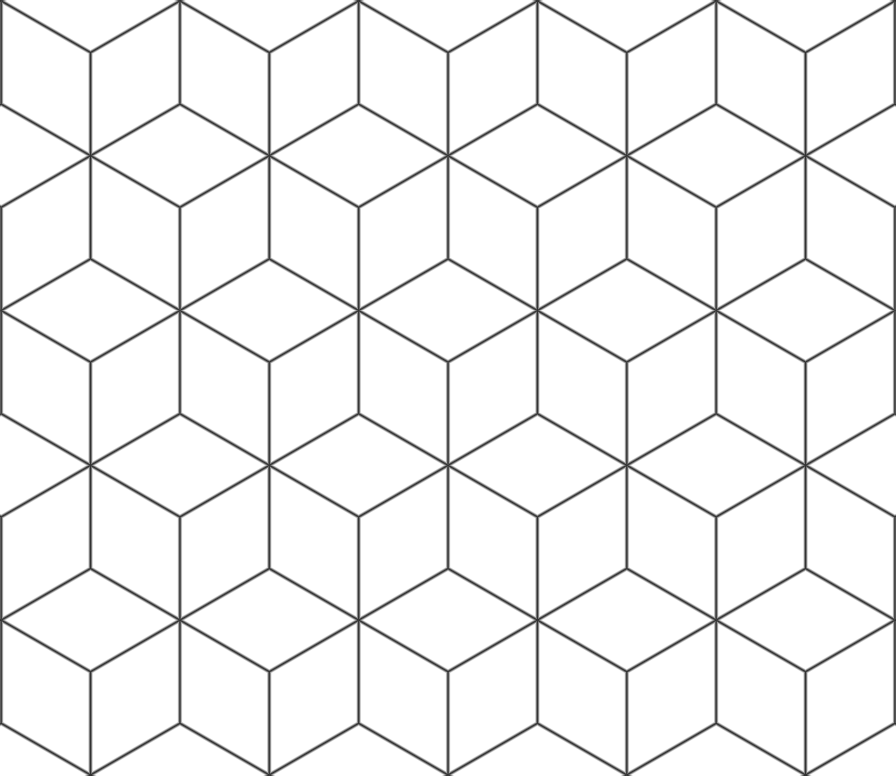
Write a WebGL 2 fragment shader that draws this pattern.

```glsl
#version 300 es
precision highp float;

uniform vec2 u_resolution;
out vec4 fragColor;

const float SQRT3 = 1.7320508;

// Offset from the nearest point of a rectangular grid
vec2 gridOffset(vec2 p, vec2 cell) {
    return p - cell * round(p / cell);
}

// Offset from the nearest hub of a triangular lattice
vec2 hubOffset(vec2 p, float spacing) {
    vec2 cell = spacing * vec2(1.0, SQRT3);
    vec2 a = gridOffset(p, cell);
    vec2 b = gridOffset(p - 0.5 * cell, cell);
    return dot(a, a) < dot(b, b) ? a : b;
}

// Distance to the six spokes that join a hub to its hexagon's corners
float spokeDistance(vec2 offset) {
    vec2 q = abs(offset);
    float slanted = abs(0.5 * q.x - 0.5 * SQRT3 * q.y);
    return min(q.x, slanted);
}

// Soft line coverage at a given distance from its centre
float lineMask(float dist, float halfWidth, float feather) {
    return 1.0 - smoothstep(halfWidth - feather, halfWidth + feather, dist);
}

void main() {
    const vec3 paper = vec3(1.0);
    const vec3 ink = vec3(0.16);
    const float cubeWidth = 0.1995;
    const vec2 firstHub = vec2(0.10105, 0.0012);
    const float halfWidth = 0.00139;
    const float softness = 0.00176;

    // All lengths are fractions of the canvas width
    vec2 p = gl_FragCoord.xy / u_resolution.x;
    float feather = max(softness, 0.75 / u_resolution.x);

    // Tumbling cubes: spokes of neighbouring hexagons meet at the corners
    float dist = spokeDistance(hubOffset(p - firstHub, cubeWidth));
    vec3 colour = mix(paper, ink, lineMask(dist, halfWidth, feather));

    fragColor = vec4(colour, 1.0);
}
```
